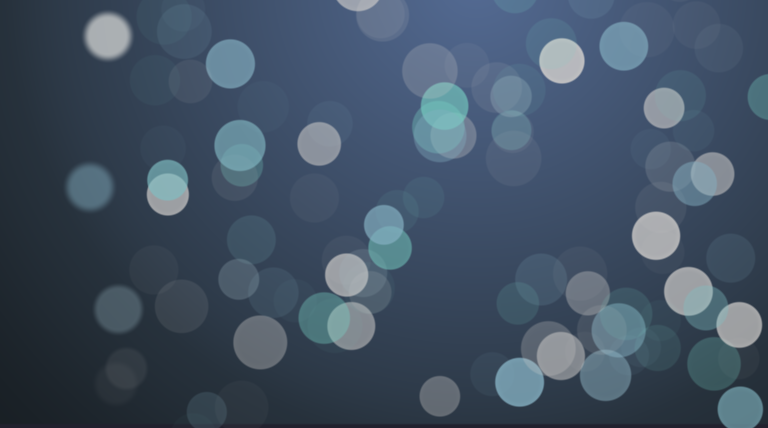
Write a WebGL 1 fragment shader that draws this background.

```glsl
precision highp float;
// Soft blue night gradient lit from above, covered with translucent bokeh discs.
// Disc clusters follow a low-discrepancy sequence, with hashed offsets, sizes,
// tints and opacities; discs are blended one after another.
uniform vec2 u_resolution;

#define CLUSTERS 26
#define DISCS_PER_CLUSTER 4
#define CLUSTER_SPREAD 0.30
#define RADIUS_MIN 0.046
#define RADIUS_MAX 0.065
#define SHARP_EDGE 0.0028
#define BLURRED_EDGE 0.013
#define OPACITY_MIN 0.045
#define OPACITY_MAX 0.86
#define OPACITY_FALLOFF 2.3
#define GLOW_CENTER vec2(0.62, 1.05)

float hash(float n) {
  return fract(sin(n * 12.9898 + 4.137) * 4375.85);
}

// Light falls off from the glow through slate blue to near black.
vec3 nightGradient(vec2 p, float aspect) {
  float d = length(p - GLOW_CENTER * vec2(aspect, 1.0));
  vec3 glow = vec3(0.33, 0.42, 0.58);
  vec3 slate = vec3(0.16, 0.205, 0.25);
  vec3 dark = vec3(0.095, 0.12, 0.14);
  vec3 color = mix(glow, slate, clamp(d / 1.1, 0.0, 1.0));
  color = mix(color, dark, smoothstep(0.95, 1.6, d));
  // Thin plum shade along the lower border
  return mix(vec3(0.13, 0.13, 0.18), color, smoothstep(0.006, 0.012, p.y));
}

// Warm white, mint or steel blue, chosen by a random value.
vec3 discTint(float pick) {
  vec3 warmWhite = vec3(0.82, 0.81, 0.80);
  vec3 mint = vec3(0.47, 0.82, 0.77);
  vec3 steel = vec3(0.52, 0.69, 0.76);
  vec3 tint = mix(warmWhite, steel, smoothstep(0.36, 0.50, pick));
  return mix(tint, mint, smoothstep(0.62, 0.72, pick));
}

// Coverage of a disc with a faintly brighter rim.
float discMask(float dist, float radius, float edge) {
  float fill = 1.0 - smoothstep(radius - edge, radius + edge, dist);
  float rim = smoothstep(radius * 0.75, radius, dist);
  return fill * (0.95 + 0.07 * rim);
}

void main() {
  float aspect = u_resolution.x / u_resolution.y;
  vec2 p = gl_FragCoord.xy / u_resolution.y;
  float pixel = 1.0 / u_resolution.y;
  vec3 color = nightGradient(p, aspect);

  for (int c = 0; c < CLUSTERS; c++) {
    float cluster = float(c);
    vec2 spot = fract(vec2(0.7549, 0.5698) * (cluster + 1.0) + vec2(0.3, 0.1));
    spot.x = mix(0.08, 1.0, pow(spot.x, 0.78));

    for (int i = 0; i < DISCS_PER_CLUSTER; i++) {
      float seed = cluster * 7.31 + float(i) * 1.73;
      vec2 offset = vec2(hash(seed), hash(seed + 31.7)) - 0.5;
      vec2 center = spot * vec2(aspect, 1.0) + offset * CLUSTER_SPREAD;
      float radius = mix(RADIUS_MIN, RADIUS_MAX, hash(seed + 57.1));

      // Discs at the far left are out of focus
      float focus = smoothstep(0.13, 0.19, center.x / aspect);
      float edge = max(mix(BLURRED_EDGE, SHARP_EDGE, focus), 0.7 * pixel);

      // Few discs are bright, and they fade toward the lower left
      float strength = pow(hash(seed + 83.9), OPACITY_FALLOFF);
      float lit = smoothstep(0.1, 0.6, center.x / aspect + 0.5 * center.y);
      float opacity = mix(OPACITY_MIN, OPACITY_MAX, strength) * mix(0.25, 1.0, lit);

      float mask = discMask(length(p - center), radius, edge);
      color = mix(color, discTint(hash(seed + 113.3)), mask * opacity);
    }
  }
  gl_FragColor = vec4(color, 1.0);
}
```
